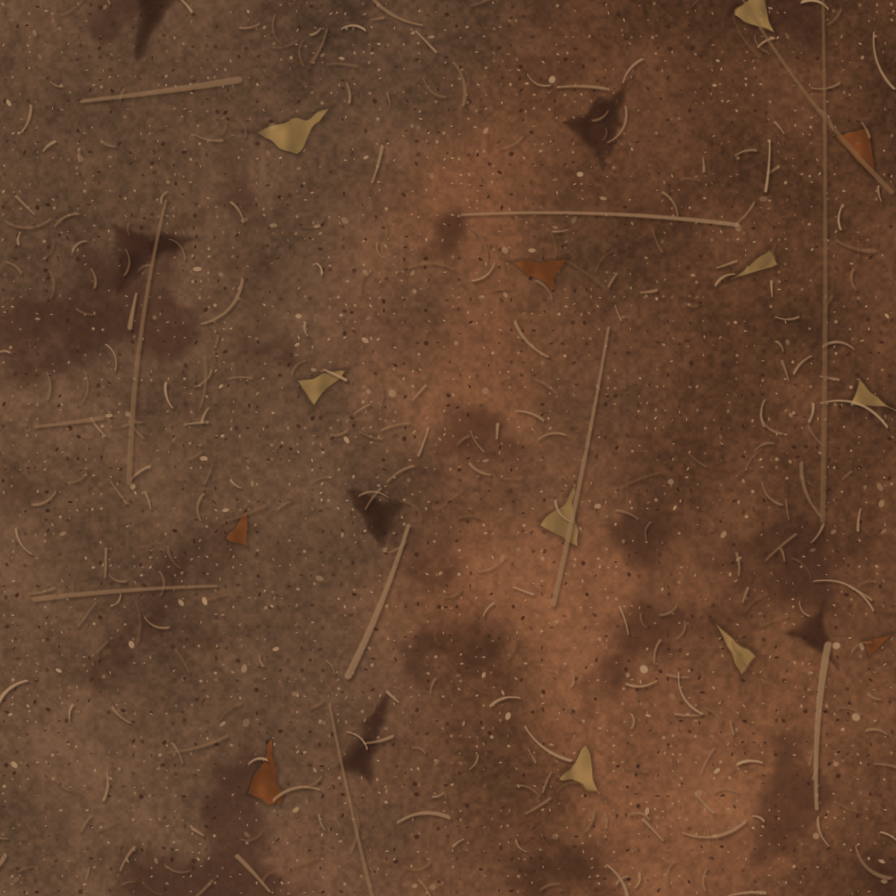
This texture is drawn by a Shadertoy shader. Its source:

```glsl
// Bare brown earth strewn with dry straw, pale crumbs and torn leaves.
// Layered noise gives the soil; hashed grids and loops scatter the litter.

const float TAU = 6.28318;
const float SOFT = 0.0015;
const vec3 DULL_SOIL = vec3(0.385, 0.278, 0.202);
const vec3 RED_SOIL = vec3(0.415, 0.268, 0.178);
const vec3 HUMUS = vec3(0.24, 0.145, 0.105);
const vec3 BROWN_STRAW = vec3(0.45, 0.31, 0.20);
const vec3 PALE_STRAW = vec3(0.67, 0.53, 0.39);
const vec3 TAN_LEAF = vec3(0.63, 0.49, 0.29);
const vec3 RUST_LEAF = vec3(0.50, 0.27, 0.13);

vec4 hash4(vec2 cell, float seed) {
  vec4 h = fract(vec4(cell.xyx, seed) * vec4(0.1031, 0.1030, 0.0973, 0.1099));
  h += dot(h, h.wzxy + 33.33);
  return fract((h.xxyz + h.yzzw) * h.zywx);
}

float noise(vec2 p) {
  vec2 i = floor(p), f = fract(p), e = vec2(1, 0);
  f = f * f * (3.0 - 2.0 * f);
  float low = mix(hash4(i, 1.0).x, hash4(i + e, 1.0).x, f.x);
  float high = mix(hash4(i + e.yx, 1.0).x, hash4(i + 1.0, 1.0).x, f.x);
  return mix(low, high, f.y);
}

float fbm(vec2 p) {
  float sum = 0.0, weight = 0.52;
  for (int i = 0; i < 5; i++) {
    sum += weight * noise(p);
    p = mat2(1.6, 1.2, -1.2, 1.6) * p + 7.3;
    weight *= 0.5;
  }
  return sum;
}

vec2 turn(vec2 p, float angle) {
  float c = cos(angle), s = sin(angle);
  return vec2(c * p.x + s * p.y, c * p.y - s * p.x);
}

float cover(float dist, float blur) {
  return 1.0 - smoothstep(-blur, blur, dist);
}

// Evenly spread points in the unit square
vec2 spread(int i, vec2 start) {
  return fract(start + float(i) * vec2(0.7549, 0.5698));
}

// Bent, tapering blade; size is half length, half width
float strawDist(vec2 p, float angle, vec2 size, float bend) {
  vec2 q = turn(p, angle);
  q.y -= bend * (q.x * q.x / size.x - 0.4 * size.x);
  float width = size.y * (1.0 - 0.45 * smoothstep(-size.x, size.x, q.x));
  return length(vec2(max(abs(q.x) - size.x, 0.0), q.y)) - width;
}

vec3 layStraw(vec3 ground, vec2 p, float angle, vec2 size, float bend, float pale) {
  float dist = strawDist(p, angle, size, bend), opacity = 0.4 + 0.5 * pale;
  float shade = strawDist(p + vec2(-0.002, 0.003), angle, size, bend);
  ground *= 1.0 - 0.3 * opacity * cover(shade, 2.0 * SOFT);
  vec3 tint = mix(BROWN_STRAW, PALE_STRAW, pale);
  return mix(ground, tint, opacity * cover(dist, SOFT));
}

// One hashed straw per cell, gathered into clumps
vec3 scatterStraws(vec3 ground, vec2 p, float cells, vec2 size) {
  for (int k = 0; k < 9; k++) {
    vec2 cell = floor(p * cells) + vec2(k % 3 - 1, k / 3 - 1);
    vec4 place = hash4(cell, cells), look = hash4(cell, cells + 5.0);
    float clump = smoothstep(0.25, 0.75, noise(cell / cells * 6.0 + cells));
    if (place.z > 0.15 + 0.45 * clump) continue;
    vec2 extent = size * (vec2(0.35, 0.6) + 0.63 * look.xy);
    vec2 offset = p - (cell + place.xy) / cells;
    ground = layStraw(ground, offset, place.w * TAU, extent, 0.7 * look.w - 0.35, look.z);
  }
  return ground;
}

// Small rounded crumbs, one per chosen cell
vec3 scatterCrumbs(vec3 ground, vec2 p, float cells, float density, float radius, vec3 tint) {
  vec2 cell = floor(p * cells);
  vec4 h = hash4(cell, cells), shape = hash4(cell, cells + 3.0);
  vec2 q = turn(p - (cell + 0.3 + 0.4 * h.xy) / cells, shape.x * TAU);
  float dist = length(q * vec2(1.0, 1.0 + shape.y)) - radius * (0.4 + 0.6 * shape.z);
  return mix(ground, tint, step(h.z, density) * (0.3 + 0.6 * h.w) * cover(dist, SOFT));
}

// Torn three-sided leaf with a ragged rim
vec3 layLeaf(vec3 ground, vec2 p, vec4 look, float radius, vec3 tint, float blur) {
  vec2 q = turn(p, look.x * TAU) * vec2(1.0, 0.7 + 0.9 * look.y);
  float dist = -1.0;
  for (int k = 0; k < 3; k++)
    dist = max(dist, turn(q, float(k) * (1.75 + 0.7 * look.z)).x);
  dist += radius * (0.35 * noise(p * 70.0 + look.w * 40.0) - 0.78);
  ground *= 1.0 - 0.25 * cover(dist - 0.003, 0.005);
  tint *= 0.8 + 0.35 * noise(p * vec2(90, 50) + look.w * 20.0);
  return mix(ground, tint, 0.75 * cover(dist, blur));
}

// Mottled earth with a sunlit streak beside a dusky one
vec3 soil(vec2 p) {
  float broad = fbm(p * 4.0) - 0.5, patches = fbm(p * 11.0 + 20.0) - 0.5;
  float across = p.x + 0.4 * p.y - 0.7 + 0.12 * broad;
  float lower = 1.0 - smoothstep(0.35, 0.6, p.y);
  float edge = smoothstep(-0.04, 0.05, across);
  float sunlit = edge * (1.0 - smoothstep(0.1, 0.32, across)) * lower;
  float dusk = smoothstep(-0.22, -0.04, across) * (1.0 - edge) * lower;
  float tone = 0.845 + 0.45 * broad + 0.4 * patches + 0.17 * sunlit - 0.14 * dusk;
  tone -= 0.2 * smoothstep(0.78, 0.95, p.x - p.y + 0.2 * broad);
  tone -= 0.16 * smoothstep(1.0, 1.9, p.x + p.y);
  tone += 0.18 * noise(p * 150.0) + 0.13 * noise(p * 310.0);
  vec3 color = tone * mix(DULL_SOIL, RED_SOIL, smoothstep(0.35, 0.7, p.x + 0.5 * broad));
  return mix(color, HUMUS, 0.55 * smoothstep(0.62, 0.78, fbm(p * 8.0 + 51.0)));
}

void mainImage(out vec4 fragColor, in vec2 fragCoord) {
  vec2 p = fragCoord / iResolution.y;
  vec3 color = soil(p);
  color = scatterCrumbs(color, p, 85.0, 0.22, 0.0028, HUMUS);
  color = scatterCrumbs(color, p, 110.0, 0.2, 0.0019, PALE_STRAW);
  color = scatterCrumbs(color, p, 38.0, 0.12, 0.0048, PALE_STRAW);
  // Decayed leaves, then fresher ones towards the right
  for (int i = 0; i < 19; i++) {
    vec4 look = hash4(vec2(i, 5), 37.0);
    vec2 spot = spread(i, vec2(0.4, 0.15));
    float size = 0.012 + 0.016 * look.z;
    vec3 tint = mix(TAN_LEAF, RUST_LEAF, smoothstep(0.45, 0.75, look.y));
    if (i < 6) color = layLeaf(color, p - spot, look, size + 0.01, HUMUS, 0.008);
    else color = layLeaf(color, p - vec2(1.0 - 0.75 * spot.x * spot.x, spot.y), look, size, tint, SOFT);
  }
  // Straw from chaff to long stalks
  color = scatterStraws(color, p, 27.0, vec2(0.017, 0.0014));
  color = scatterStraws(color, p, 12.0, vec2(0.04, 0.0021));
  for (int i = 0; i < 9; i++) {
    vec4 look = hash4(vec2(i, 9), 61.0);
    vec2 size = vec2(0.07, 0.0022) + look.xy * vec2(0.11, 0.0022);
    color = layStraw(color, p - spread(i, vec2(0.14, 0.34)), look.w * TAU, size, 0.2 * look.z - 0.1, 0.3 + 0.5 * look.z);
  }
  color = layStraw(color, p - vec2(0.92, 0.72), 0.25 * TAU, vec2(0.3, 0.003), 0.01, 0.3);
  fragColor = vec4(color, 1.0);
}
```
